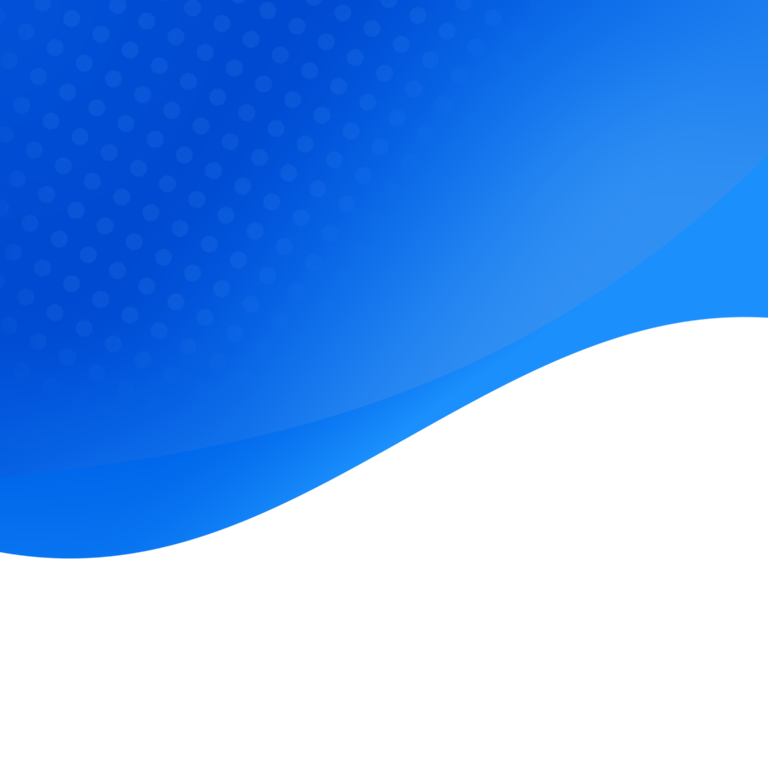
This background is drawn by a WebGL 1 fragment shader. Its source:

```glsl
precision highp float;
// Blue header with a curved lower edge above a white page.
// A translucent sheet bounded by a cubic arc lies over a brighter band that ends
// in a cosine wave; a skewed lattice of faint dots fades across the dark corner.
uniform vec2 u_resolution;

const float PI = 3.14159;
const vec3 PAGE = vec3(1.0);
const vec3 SHEET_DEEP = vec3(0.0, 0.29, 0.82);
const vec3 SHEET_MID = vec3(0.005, 0.415, 0.935);
const vec3 SHEET_LIGHT = vec3(0.19, 0.56, 0.95);
const vec3 BAND_DEEP = vec3(0.0, 0.405, 0.92);
const vec3 BAND_LIGHT = vec3(0.105, 0.56, 0.99);
const vec3 DOT_TINT = vec3(0.35, 0.65, 1.0);

// Height of the white page's upper edge
float waveHeight(float x) {
  return 0.430 - 0.1572 * cos(PI * (x - 0.0911) / 0.879);
}

// Height of the sheet's lower edge
float arcHeight(float x) {
  return 0.3776 + x * (0.1153 + x * (0.0545 + x * 0.2507));
}

// Smooth coverage of the area above an edge
float above(float y, float edge, float pixel) {
  return smoothstep(-pixel, pixel, y - edge);
}

// Quadratic blend through three colours
vec3 ramp(vec3 a, vec3 b, vec3 c, float t) {
  return mix(mix(a, b, t), mix(b, c, t), t);
}

// Distance to the nearest point of the lattice spanned by stepA and stepB
float latticeDistance(vec2 p, vec2 stepA, vec2 stepB) {
  float det = stepA.x * stepB.y - stepB.x * stepA.y;
  vec2 cell = vec2(stepB.y * p.x - stepB.x * p.y,
                   stepA.x * p.y - stepA.y * p.x) / det;
  vec2 f = fract(cell + 0.5) - 0.5;
  return length(f.x * stepA + f.y * stepB);
}

// Sheet shading: diagonal light, dimmer at the top right, lifted at lower left
vec3 sheetColor(vec2 p, float diagonal) {
  float light = smoothstep(0.30, 0.833, diagonal);
  light -= 0.24 * smoothstep(0.55, 1.0, p.x) * smoothstep(0.72, 1.0, p.y);
  light += 0.30 * smoothstep(0.62, 0.37, p.y) * smoothstep(0.36, 0.0, p.x);
  light += 0.10 * smoothstep(0.35, 0.0, length(p - vec2(0.0, 1.0)));
  return ramp(SHEET_DEEP, SHEET_MID, SHEET_LIGHT, clamp(light, 0.0, 1.0));
}

// Band shading: brighter to the right and towards the wave
vec3 bandColor(float diagonal, float depth) {
  float light = smoothstep(0.52, 0.87, diagonal) + 0.3 * depth;
  return mix(BAND_DEEP, BAND_LIGHT, clamp(light, 0.0, 1.0));
}

// Dot opacity, fading towards the light and the lower edge
float dotOpacity(vec2 p, float diagonal, float pixel) {
  float d = latticeDistance(p - vec2(0.2617, 0.8359),
                            vec2(0.0380, -0.02044), vec2(0.02174, 0.03763));
  float disc = 1.0 - smoothstep(-pixel, pixel, d - 0.011);
  float fade = 1.0 - smoothstep(0.42, 0.61, diagonal);
  fade *= smoothstep(0.44, 0.62, p.y) * smoothstep(-0.08, 0.10, p.x);
  return 0.11 * disc * fade;
}

void main() {
  vec2 p = gl_FragCoord.xy / u_resolution;
  float pixel = 1.0 / u_resolution.y;
  float diagonal = dot(vec2(p.x, 1.0 - p.y), vec2(0.79, 0.61));
  float wave = waveHeight(p.x);
  float arc = arcHeight(p.x);

  vec3 sheet = sheetColor(p, diagonal);
  sheet = mix(sheet, DOT_TINT, dotOpacity(p, diagonal, pixel));

  float depth = clamp((arc - p.y) / (arc - wave), 0.0, 1.0);
  vec3 color = mix(bandColor(diagonal, depth), sheet, above(p.y, arc, pixel));
  color = mix(PAGE, color, above(p.y, wave, pixel));
  gl_FragColor = vec4(color, 1.0);
}
```
